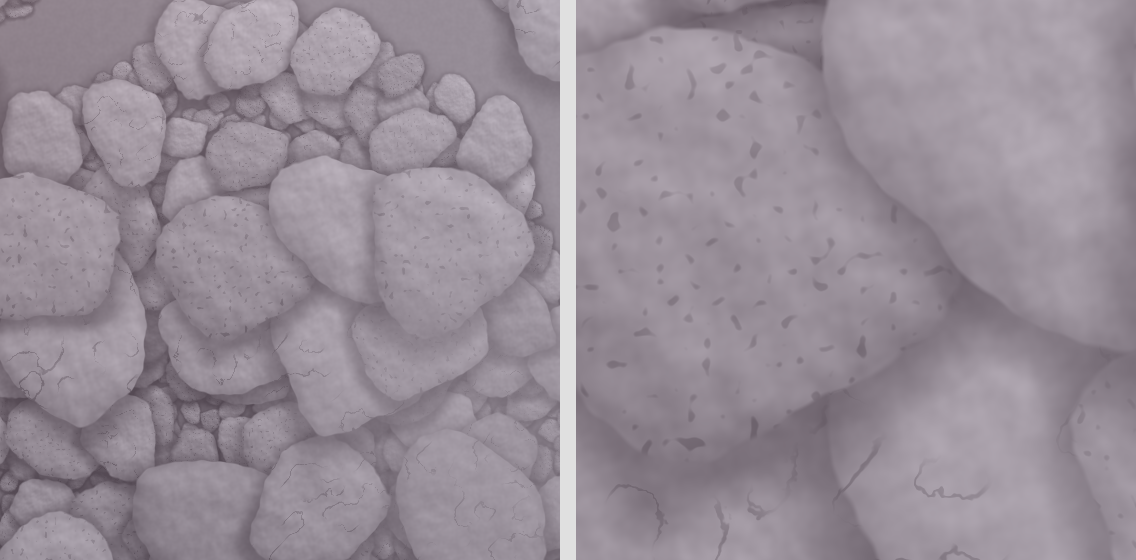
Left: the whole. Right: its middle third, enlarged.
Reproduce this texture procedurally as a three.js fragment shader.

```glsl
// A bowl of dusty, pale mauve stones, seen from above.
// Jittered grids of rounded polygons are painted from fine gravel up to large
// rocks; each stone casts a contact shadow and carries relief, pits or cracks.
varying vec2 vUv;

vec2 hash2(vec2 p) {
  vec3 a = fract(vec3(p.xyx) * vec3(0.1031, 0.1030, 0.0973));
  a += dot(a, a.yzx + 33.33);
  return fract((a.xx + a.yz) * a.zy);
}

float cornerSlope(vec2 cell, vec2 corner, vec2 f) {
  float angle = 6.2832 * hash2(cell + corner).x;
  return dot(vec2(cos(angle), sin(angle)), f - corner);
}

float gradientNoise(vec2 p) {
  vec2 cell = floor(p), f = fract(p);
  vec2 u = f * f * f * (f * (f * 6.0 - 15.0) + 10.0);
  return mix(
    mix(cornerSlope(cell, vec2(0.0), f), cornerSlope(cell, vec2(1.0, 0.0), f), u.x),
    mix(cornerSlope(cell, vec2(0.0, 1.0), f), cornerSlope(cell, vec2(1.0), f), u.x), u.y);
}

float fbm(vec2 p) {
  float sum = 0.0, amp = 0.6;
  for (int i = 0; i < 4; i++) {
    sum += amp * gradientNoise(p);
    p = mat2(1.6, 1.2, -1.2, 1.6) * p + 7.0;
    amp *= 0.52;
  }
  return sum;
}

// Distance from the middle of the pile, slightly squashed
float bowlRadius(vec2 p) {
  return length((p - vec2(0.48, 0.3)) * vec2(1.0, 0.85));
}

// Rounded polygon: x, y hold the outward slope, z reaches 1 at the rim
vec3 stoneShape(vec2 v, vec2 seed) {
  vec3 sum = vec3(0.0);
  for (int k = 0; k < 7; k++) {
    vec2 jitter = hash2(seed * 91.0 + float(k) * 5.7);
    float angle = 6.2832 * (float(k) + 0.7 * jitter.x) / 7.0;
    float size = 1.04 + 0.18 * cos(2.0 * angle - 6.2832 * seed.x) + 0.2 * (jitter.y - 0.5);
    vec2 dir = vec2(cos(angle), sin(angle));
    sum += exp(7.0 * dot(v, dir) / size) * vec3(dir, 1.0);
  }
  return vec3(sum.xy / sum.z, log(sum.z) / 7.0);
}

// Brightness of one stone's surface
float stoneSurface(vec2 v, vec2 seed, vec3 shape, float kind, float base) {
  vec2 light = vec2(0.45, 0.89);
  vec2 s = v * 1.7 + seed * 60.0;
  float tone = base + 0.16 * (seed.y - 0.5);
  tone += 0.13 * dot(shape.xy, light) * smoothstep(0.4, 1.0, shape.z);
  tone -= 0.12 * smoothstep(0.82, 1.02, shape.z);
  tone += 0.42 * (fbm(s) - fbm(s + 0.14 * light));
  // Pits on some stones, branching cracks on others
  float pits = smoothstep(0.3, 0.48, gradientNoise(s * 8.0) + 0.25 * gradientNoise(s * 2.0));
  tone -= 0.2 * pits * smoothstep(0.6, 0.75, kind);
  float vein = abs(gradientNoise(s * 1.3 + 0.35 * fbm(s * 3.0)));
  float crack = (1.0 - smoothstep(0.008, 0.03, vein)) * smoothstep(-0.1, 0.15, gradientNoise(s + 20.0));
  return tone - 0.26 * crack * (1.0 - step(0.3, kind));
}

// Paints one grid of stones over the given brightness
float addStones(float tone, vec2 p, float count, float keep, float base) {
  vec2 home = floor(p * count);
  for (int j = -1; j <= 1; j++) {
    for (int i = -1; i <= 1; i++) {
      vec2 id = home + vec2(float(i), float(j));
      vec2 seed = hash2(id + count * 7.3 + 11.0);
      vec2 kind = hash2(id + count * 3.1 + 57.0);
      vec2 center = (id + 0.5 + 0.6 * (seed - 0.5)) / count;
      float reach = bowlRadius(center);
      if (kind.x > keep || (reach > 0.56 && reach < 0.73)) continue;
      float radius = mix(0.46, 0.63, kind.y) / count;
      vec2 v = (p - center) / radius;
      if (dot(v, v) > 3.6) continue;
      vec3 shape = stoneShape(v, seed);
      shape.z += 0.1 * gradientNoise(v * 1.8 + seed * 40.0) + 0.035 * gradientNoise(v * 6.0 + seed * 70.0);
      float shadow = 1.0 - smoothstep(0.94, 1.3, shape.z + 0.08 * v.y);
      tone *= 1.0 - 0.5 * shadow;
      float soft = 0.0018 / radius;
      float cover = 1.0 - smoothstep(1.0 - soft, 1.0 + soft, shape.z);
      if (cover > 0.0) tone = mix(tone, stoneSurface(v, seed, shape, kind.x / keep, base), cover);
    }
  }
  return tone;
}

void main() {
  vec2 p = vUv;
  // Smooth bowl wall around a dark gravel bed
  float wall = 0.52 + 0.16 * p.x * (1.0 - p.y) + 0.05 * gradientNoise(p * 3.0);
  float bed = 0.36 + 0.25 * fbm(p * 28.0);
  float tone = mix(bed, wall, smoothstep(0.53, 0.6, bowlRadius(p)));

  // Fine gravel first, large rocks last
  tone = addStones(tone, p, 25.0, 0.85, 0.62);
  tone = addStones(tone, p, 13.0, 0.85, 0.67);
  tone = addStones(tone, p, 7.3, 0.8, 0.73);
  tone = addStones(tone, p, 4.3, 0.62, 0.77);

  // Light falls off to the lower left; pale dust hangs at the lower right
  tone += 0.24 * dot(p - 0.5, vec2(0.45, 0.85));
  tone = mix(tone, 0.74, 0.42 * (1.0 - smoothstep(0.1, 0.45, length(p - vec2(0.87, 0.25)))));
  tone += 0.03 * gradientNoise(p * 150.0) + 0.03 * gradientNoise(p * 60.0);

  vec3 color = mix(vec3(0.33, 0.29, 0.33), vec3(0.73, 0.70, 0.74), clamp(tone, 0.0, 1.08));
  color += vec3(0.012, -0.004, -0.008) * (1.0 - p.x) * p.y;
  gl_FragColor = vec4(color, 1.0);
}
```
